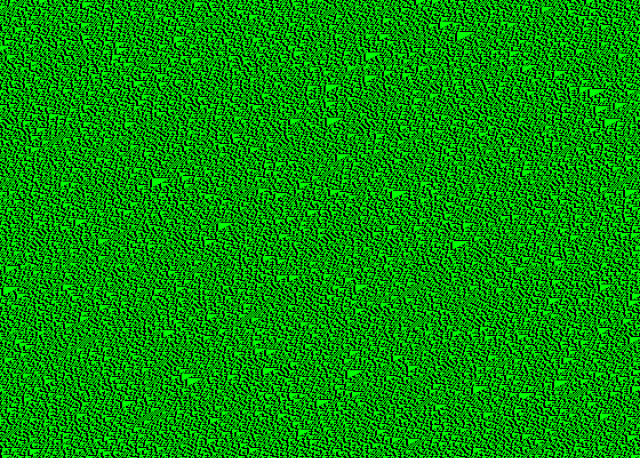
Reproduce this pattern procedurally as a Shadertoy shader.

```glsl
// Sheared cellular automaton: green wedges and slanted hatching among black cells, time running downward
#define CELLS_ACROSS 560.0
#define BAND_ROWS 58
#define MAX_FILTER 8
#define SEED 17u
#define TONE 0.65
#define QUIET_COLOR vec3(0.0, 1.0, 0.0)

// Integer hash giving 32 random cells at once
uint hashWord(uint word, uint band) {
    uint h = word * 0x9E3779B9u + (band + SEED) * 0x85EBCA6Bu;
    h = (h ^ (h >> 16)) * 0x7FEB352Du;
    h = (h ^ (h >> 15)) * 0x846CA68Bu;
    return h ^ (h >> 16);
}

// 128 random cells beginning at any column
uvec4 randomRow(int column, int band) {
    uint word = uint(column) / 32u, shift = uint(column) % 32u, b = uint(band);
    uvec4 low = uvec4(hashWord(word, b), hashWord(word + 1u, b),
                      hashWord(word + 2u, b), hashWord(word + 3u, b));
    uvec4 high = uvec4(low.yzw, hashWord(word + 4u, b));
    return (low >> shift) | ((high << 1u) << (31u - shift));
}

// Neighbours n cells to the right, for all 128 cells
uvec4 neighbour(uvec4 row, uint n) {
    return (row >> n) | (uvec4(row.yzw, 0u) << (32u - n));
}

// One generation of the chaotic rule (a or b) xor c; it keeps half the cells live
uvec4 nextRow(uvec4 row) {
    return (row | neighbour(row, 1u)) ^ neighbour(row, 2u);
}

// Length of a unit cell inside the interval lo..hi
float overlap(int cell, float lo, float hi) {
    float start = float(cell);
    return max(0.0, min(start + 1.0, hi) - max(start, lo));
}

// Area of live cells of one band inside the box lo..hi
float liveArea(int band, vec2 lo, vec2 hi) {
    int column = int(floor(lo.x));
    uvec4 row = randomRow(column, band);
    float area = 0.0;
    for (int t = 0; t < BAND_ROWS; t++) {
        int y = band * BAND_ROWS + t;
        if (float(y) >= hi.y) break;
        float height = overlap(y, lo.y, hi.y);
        if (height > 0.0) {
            for (int i = 0; i < MAX_FILTER; i++) {
                float live = float((row.x >> uint(i)) & 1u);
                area += live * height * overlap(column + i, lo.x, hi.x);
            }
        }
        row = nextRow(row);
    }
    return area;
}

void mainImage(out vec4 fragColor, in vec2 fragCoord) {
    // Footprint of this sample, measured in cells from the top left
    float scale = CELLS_ACROSS / iResolution.x;
    float footprint = min(scale, float(MAX_FILTER - 1));
    vec2 center = vec2(fragCoord.x, iResolution.y - fragCoord.y) * scale;
    vec2 lo = max(center - 0.5 * footprint, vec2(0.0));
    vec2 hi = lo + footprint;

    // Area-average the cells, also across a band border
    int firstBand = int(lo.y) / BAND_ROWS;
    int lastBand = int(hi.y) / BAND_ROWS;
    float area = liveArea(firstBand, lo, hi);
    if (lastBand != firstBand) area += liveArea(lastBand, lo, hi);

    // Quiet cells glow green, with lifted mid tones
    float quiet = clamp(1.0 - area / (footprint * footprint), 0.0, 1.0);
    fragColor = vec4(QUIET_COLOR * pow(quiet, TONE), 1.0);
}
```
